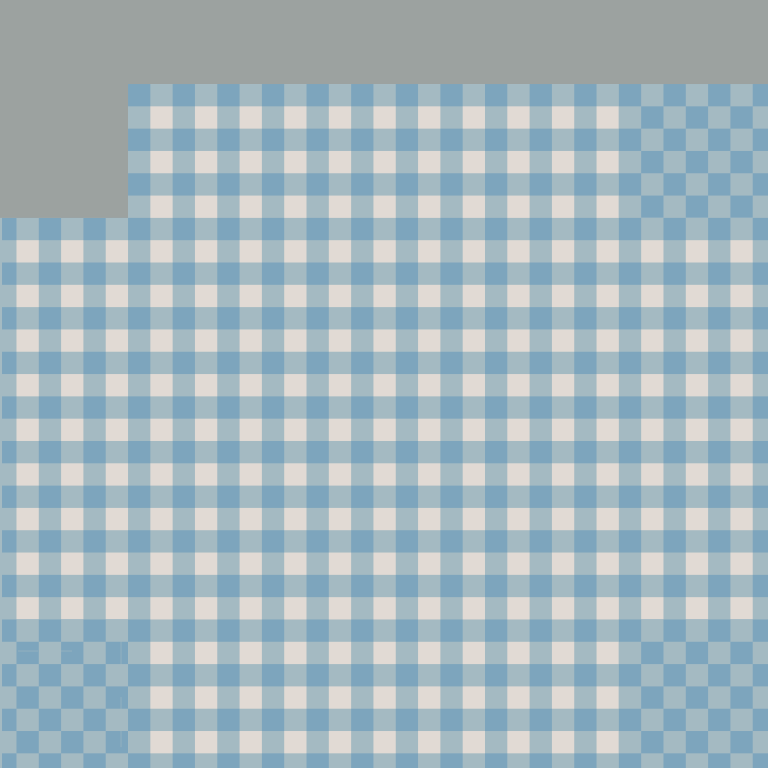
This pattern is drawn by a WebGL 2 fragment shader. Its source:

```glsl
#version 300 es
precision highp float;
// Gingham cloth: translucent blue stripes cross on a cream ground.
// Corner blocks of the cloth turn to a blue and sage checker, and a plain
// grey border steps around the top left. All shapes lie on one stripe grid.

#define PERIOD 0.0581               // one stripe plus one gap, in canvas units
#define CLOTH_TOP_LEFT vec2(0.1667, 0.8906)
#define INNER_COLUMNS vec2(0.0, 11.0)   // extent of the plain gingham, in periods
#define INNER_ROWS vec2(3.0, 12.0)
#define SELVEDGE -2.824             // left of this the crossings are pale
#define WEAR 0.55                   // strength of the worn threads
#define CREAM vec3(0.882, 0.855, 0.831)
#define SAGE vec3(0.643, 0.729, 0.761)
#define BLUE vec3(0.490, 0.647, 0.741)
#define GREY vec3(0.612, 0.635, 0.627)

uniform vec2 u_resolution;
out vec4 fragColor;

float pixelSize;  // one pixel, in periods

// Coverage from a signed distance, positive inside
float cover(float d) {
    return clamp(d / pixelSize + 0.5, 0.0, 1.0);
}

// Stripe over the first half of every period
float stripe(float t) {
    return cover(0.25 - abs(fract(t + 0.25) - 0.5));
}

// Inside of a range
float within(float t, vec2 range) {
    return cover(min(t - range.x, range.y - t));
}

// Thin worn thread at one position across, over a span along it
float thread(float across, float position, float along, vec2 span) {
    return cover(0.011 - abs(across - position)) * within(along, span);
}

void main() {
    float side = min(u_resolution.x, u_resolution.y);
    vec2 p = gl_FragCoord.xy / side;
    pixelSize = 1.0 / (side * PERIOD);

    // Periods rightward and downward from the top left of the inner cloth
    vec2 q = vec2(p.x - CLOTH_TOP_LEFT.x, CLOTH_TOP_LEFT.y - p.y) / PERIOD;

    // Woven stripes
    float warp = stripe(q.x);
    float weft = stripe(q.y);
    float gap = (1.0 - warp) * (1.0 - weft);
    float crossing = warp * weft;
    float single = 1.0 - gap - crossing;

    // Corner blocks fill the gaps with blue
    float corner = (1.0 - within(q.x, INNER_COLUMNS)) * (1.0 - within(q.y, INNER_ROWS));
    vec3 gapColor = mix(CREAM, BLUE, corner);
    vec3 crossColor = mix(SAGE, BLUE, cover(q.x - SELVEDGE));
    vec3 color = gap * gapColor + crossing * crossColor + single * SAGE;

    // Worn threads in the lower left block
    float worn = thread(q.y, 12.707, q.x, vec2(-2.465, -2.017))
               + thread(q.y, 12.707, q.x, vec2(-1.524, -1.255))
               + thread(q.x, -0.157, q.y, vec2(12.46, 13.02))
               + thread(q.x, -0.157, q.y, vec2(13.74, 14.86));
    color = mix(color, SAGE, WEAR * min(worn, 1.0));

    // Stepped grey border
    float topBand = cover(-q.y);
    float leftStep = cover(min(INNER_COLUMNS.x - q.x, INNER_ROWS.x - q.y));
    color = mix(color, GREY, max(topBand, leftStep));

    fragColor = vec4(color, 1.0);
}
```
